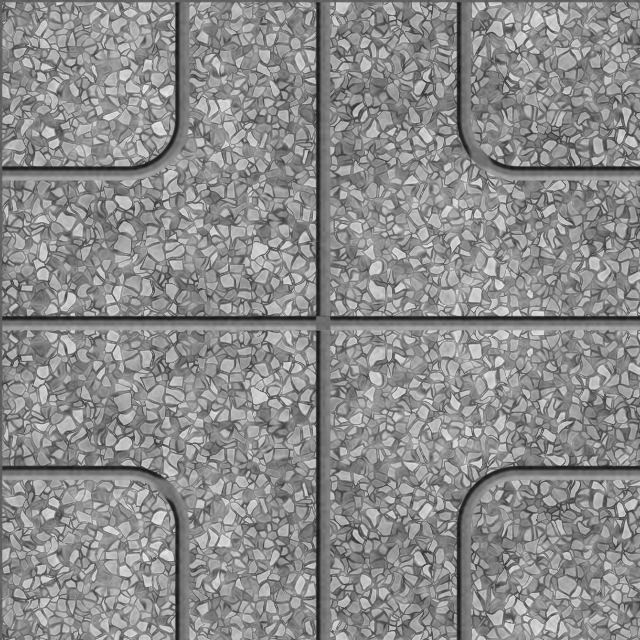
Reproduce this texture procedurally as a three.js fragment shader.

```glsl
// Four grey terrazzo paving tiles divided by a cross of grooves, with rounded panels at the corners.
// Two Voronoi layers form angular stone chips, mirrored above and below the middle joint;
// signed distances cut the grooves, shaded dark on their upper left side.
varying vec2 vUv;

vec2 hash22(vec2 p) {
  vec3 h = fract(p.xyx * vec3(0.1031, 0.1030, 0.0973));
  h += dot(h, h.yzx + 33.33);
  return fract((h.xx + h.yz) * h.zy);
}

float valueNoise(vec2 p) {
  vec2 i = floor(p), f = fract(p);
  f = f * f * (3.0 - 2.0 * f);
  return mix(mix(hash22(i).x, hash22(i + vec2(1.0, 0.0)).x, f.x),
             mix(hash22(i + vec2(0.0, 1.0)).x, hash22(i + 1.0).x, f.x), f.y);
}

// Voronoi cell: distance to its border, then two random values of the cell
vec3 chipCell(vec2 p) {
  vec2 base = floor(p), nearest = vec2(0.0), nearestCell = base;
  float best = 9.0;
  for (int y = -1; y <= 1; y++) {
    for (int x = -1; x <= 1; x++) {
      vec2 cell = base + vec2(float(x), float(y));
      vec2 r = cell + hash22(cell) - p;
      if (dot(r, r) < best) {
        best = dot(r, r);
        nearest = r;
        nearestCell = cell;
      }
    }
  }
  float border = 9.0;
  for (int y = -2; y <= 2; y++) {
    for (int x = -2; x <= 2; x++) {
      vec2 cell = nearestCell + vec2(float(x), float(y));
      vec2 r = cell + hash22(cell) - p;
      vec2 across = r - nearest;
      if (dot(across, across) > 0.0001)
        border = min(border, dot(0.5 * (nearest + r), normalize(across)));
    }
  }
  return vec3(border, hash22(nearestCell + 71.0));
}

float terrazzo(vec2 p) {
  vec2 warp = vec2(valueNoise(p * 60.0), valueNoise(p * 60.0 + 40.0)) - 0.5;
  vec2 q = p + warp * 0.012;

  // Cement of uneven tone, so that the chip outlines come and go
  float cement = mix(0.29, 0.59, valueNoise(p * 95.0 + 17.0));

  // Small chips packed in the cement
  vec3 small = chipCell(q * 76.0 + 9.0);
  float shade = mix(0.45, 0.76, small.y);
  shade += 0.08 * (1.0 - smoothstep(0.14, 0.30, small.x));
  float tone = mix(cement, shade, smoothstep(-0.03, 0.20, small.x - 0.10 * small.z));

  // Larger pale chips lying over some of them
  vec3 large = chipCell(q * vec2(55.0, 51.0) + 130.0);
  float d = large.x - 0.03 - 0.13 * large.z;
  float kept = step(0.5, large.y);
  shade = mix(0.61, 0.79, fract(large.y * 13.0));
  shade += 0.07 * (1.0 - smoothstep(0.08, 0.22, d));
  tone = mix(tone, cement - 0.03, 0.85 * kept * smoothstep(-0.14, -0.02, d));
  tone = mix(tone, shade, kept * smoothstep(-0.02, 0.13, d));

  // Fine grain, clouding inside the chips and broad patches
  tone += 0.07 * (valueNoise(p * 230.0) - 0.5);
  tone += 0.09 * (valueNoise(p * 100.0 + 61.0) - 0.5);
  tone += 0.05 * (valueNoise(p * 17.0 + 8.0) - 0.5);
  return tone + 0.12 * (valueNoise(p * 6.0 + 3.0) - 0.5) + 0.005;
}

// Shade across a groove: t runs from -1 on the shadowed side to 1 on the lit side
float grooveShade(float t, float lit) {
  float tone = mix(0.13, 0.44, smoothstep(-0.65, -0.15, t));
  return tone + mix(0.06, 0.20, lit) * smoothstep(0.05, 0.65, t);
}

float grooveMask(float t) {
  return 1.0 - smoothstep(0.82, 1.10, abs(t));
}

void main() {
  vec2 p = vUv;
  float halfWidth = 0.0115;
  float tone = terrazzo(vec2(p.x, abs(p.y - 0.495)));
  float grain = 0.06 * (valueNoise(p * 170.0) - 0.5);

  // Rounded panel wrapped around the four corners
  vec2 q = p - vec2(0.005, -0.005);
  q -= floor(q + 0.5);
  float radius = 0.085;
  vec2 b = abs(q) - vec2(0.280, 0.266) + radius;
  float d = length(max(b, 0.0)) + min(max(b.x, b.y), 0.0) - radius;
  vec2 normal = sign(q) * normalize(max(b, 0.00001));
  float facing = clamp(2.5 * dot(normal, vec2(1.0, -1.0)), -1.0, 1.0);
  float panel = grooveShade(d / halfWidth * facing, normal.y * normal.y) + grain;
  tone = mix(tone, panel, grooveMask(d / halfWidth));

  // Straight joints and the flat floor where they cross
  vec2 t = (p - vec2(0.505, 0.495)) * vec2(1.0, -1.0) / halfWidth;
  float vertical = grooveMask(t.x), horizontal = grooveMask(t.y);
  tone = mix(tone, grooveShade(t.x, 0.0) + grain, vertical);
  tone = mix(tone, grooveShade(t.y, 1.0) + grain, horizontal);
  tone = mix(tone, 0.43 + grain, vertical * horizontal);

  // Thin joint along the left and top edges
  float edge = min(p.x, 1.0 - p.y);
  tone = mix(0.38 + grain, tone, smoothstep(0.002, 0.005, edge));

  gl_FragColor = vec4(vec3(clamp(tone, 0.0, 1.0)), 1.0);
}
```
